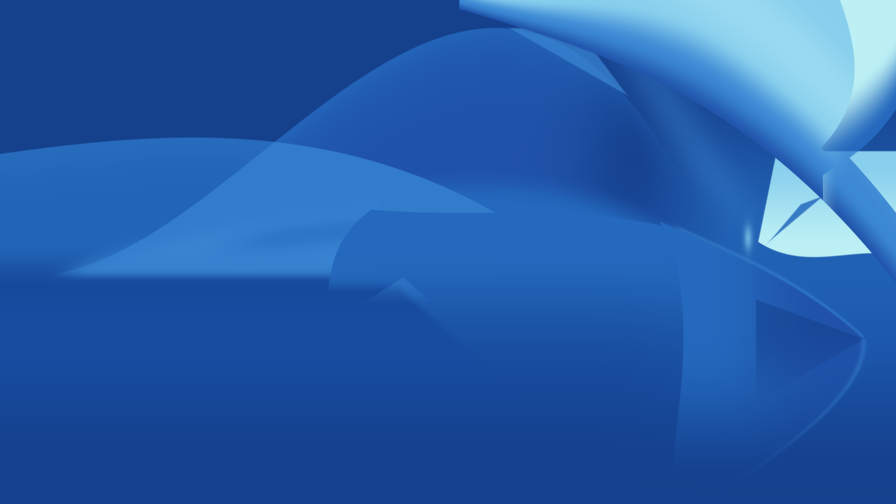
Give the GLSL for this background, as a Shadertoy shader.

```glsl
// Draws layered translucent blue waves with a glossy pale ribbon sweeping across the upper right.

const vec3 NAVY  = vec3(0.08, 0.25, 0.55);
const vec3 ROYAL = vec3(0.12, 0.32, 0.66);
const vec3 AZURE = vec3(0.14, 0.41, 0.74);
const vec3 SKY   = vec3(0.23, 0.53, 0.83);
const vec3 CYAN  = vec3(0.53, 0.81, 0.93);
const vec3 ICE   = vec3(0.74, 0.94, 0.96);

// Anti-aliased step: one where d is positive
float cover(float d) {
    float w = 9.0 / iResolution.y;
    return smoothstep(-w, w, d);
}

// Soft bump of the given width around zero
float glow(float d, float width) {
    return exp(-d * d / (width * width));
}

// Height at x of the cubic through four points
float curve(float x, vec2 a, vec2 b, vec2 c, vec2 d) {
    float ab = (b.y - a.y) / (b.x - a.x);
    float bc = (c.y - b.y) / (c.x - b.x);
    float cd = (d.y - c.y) / (d.x - c.x);
    float abc = (bc - ab) / (c.x - a.x);
    float bcd = (cd - bc) / (d.x - b.x);
    float abcd = (bcd - abc) / (d.x - a.x);
    return a.y + (x - a.x) * (ab + (x - b.x) * (abc + (x - c.x) * abcd));
}

// Signed distance to the line a-b, positive on its left
float side(vec2 p, vec2 a, vec2 b) {
    vec2 e = normalize(b - a);
    return e.x * (p.y - a.y) - e.y * (p.x - a.x);
}

// Coverage of a counter-clockwise triangle
float triangle(vec2 p, vec2 a, vec2 b, vec2 c) {
    return cover(min(side(p, a, b), min(side(p, b, c), side(p, c, a))));
}

// Base gradient, wave at the left and the broad dome
vec3 waves(vec2 p) {
    vec3 col = mix(NAVY, vec3(0.09, 0.30, 0.63), glow(p.y - 3.0, 1.5));
    col = mix(col, AZURE, 0.8 * smoothstep(10.5, 13.5, p.x) * glow(p.y - 4.6, 2.1));

    float wave = curve(p.x, vec2(0.0, 6.25), vec2(3.1, 6.54), vec2(6.25, 6.23), vec2(8.85, 5.2)) - p.y;
    float waveMask = cover(wave) * smoothstep(3.8, 4.7, p.y) * cover(8.85 - p.x);
    col = mix(col, mix(AZURE, SKY, 0.25 * glow(wave, 0.5)), 0.9 * waveMask);

    float dome = curve(p.x, vec2(0.94, 4.1), vec2(5.0, 6.54), vec2(9.17, 8.48), vec2(12.5, 5.2)) - p.y;
    float domeMask = cover(dome) * smoothstep(4.0, 4.3, p.y) * smoothstep(0.9, 1.1, p.x);
    vec3 inside = mix(ROYAL, AZURE, 0.8 * exp(-max(dome, 0.0) * 1.6));
    inside = mix(inside, NAVY, 0.85 * glow(length((p - vec2(11.3, 6.2)) * vec2(1.0, 0.6)), 1.0));
    float ridge = curve(p.x, vec2(5.0, 5.3), vec2(7.5, 5.65), vec2(9.8, 5.6), vec2(11.6, 5.0)) - p.y;
    inside = mix(inside, AZURE, smoothstep(-0.35, 0.35, ridge));
    inside = mix(inside, mix(AZURE, SKY, 0.65), waveMask);
    col = mix(col, inside, domeMask * (1.0 - smoothstep(11.6, 12.4, p.x)));

    // Pale streak with its tip at the left
    float crest = curve(p.x, vec2(0.94, 4.1), vec2(3.2, 4.75), vec2(5.0, 5.05), vec2(6.8, 5.25)) - p.y;
    float lens = smoothstep(-0.25, 0.25, crest) * smoothstep(3.95, 4.2, p.y);
    lens *= smoothstep(0.8, 1.6, p.x) * cover(6.8 - p.x);
    col = mix(col, SKY, 0.75 * lens);
    return mix(col, AZURE, 0.55 * lens * glow(crest - 0.3, 0.25) * smoothstep(3.5, 5.2, p.x));
}

// Rounded pod in the centre and the hull at its right
vec3 hull(vec3 col, vec2 p) {
    float top = curve(p.x, vec2(6.6, 5.26), vec2(8.85, 5.2), vec2(11.4, 5.05), vec2(12.1, 4.9)) - p.y;
    float left = p.x - curve(p.y, vec2(3.8, 5.85), vec2(4.3, 5.95), vec2(4.9, 6.25), vec2(5.25, 6.62));
    float right = curve(p.y, vec2(1.5, 12.1), vec2(2.7, 12.2), vec2(3.8, 12.15), vec2(4.9, 11.85)) - p.x;
    float fade = smoothstep(1.2, 4.6, p.y);
    float under = smoothstep(3.75, 4.0, p.y + 0.9 * max(p.x - 7.1, 0.0));
    col = mix(col, mix(NAVY, AZURE, fade), cover(min(top, left)) * cover(right) * under * fade);
    col = mix(col, SKY, 0.4 * triangle(p, vec2(6.5, 3.6), vec2(7.7, 3.6), vec2(7.2, 4.05)) * smoothstep(3.5, 4.0, p.y));

    float roof = curve(p.x, vec2(12.0, 4.95), vec2(13.5, 4.25), vec2(14.6, 3.6), vec2(15.42, 2.95)) - p.y;
    float keel = curve(p.y, vec2(0.0, 12.6), vec2(1.0, 14.0), vec2(1.7, 14.8), vec2(2.95, 15.42)) - p.x;
    float body = cover(min(roof, keel)) * cover(-right) * smoothstep(0.3, 3.2, p.y);
    col = mix(col, mix(AZURE, ROYAL, smoothstep(12.6, 14.8, p.x)), body);
    float blade = triangle(p, vec2(13.5, 1.8), vec2(15.42, 2.95), vec2(13.5, 3.65));
    col = mix(col, NAVY, 0.55 * blade * smoothstep(1.6, 3.2, p.y));
    float span = smoothstep(11.9, 12.2, p.x) * cover(15.42 - p.x);
    col = mix(col, SKY, 0.5 * span * glow(roof + 0.03, 0.035));
    return mix(col, SKY, 0.4 * glow(keel, 0.05) * smoothstep(0.0, 2.5, p.y) * cover(2.95 - p.y));
}

// Bright fin, side blade and glint below the ribbon
vec3 fins(vec3 col, vec2 p) {
    col = mix(col, SKY, 0.7 * triangle(p, vec2(9.1, 8.5), vec2(11.2, 7.3), vec2(10.3, 8.5)));
    col = mix(col, SKY, 0.35 * glow(side(p, vec2(11.7, 7.5), vec2(13.3, 5.0)), 0.4) * smoothstep(4.3, 6.0, p.y));
    float belly = p.y - curve(p.x, vec2(13.54, 4.68), vec2(14.1, 4.45), vec2(14.8, 4.42), vec2(15.6, 4.48));
    float fin = cover(min(belly, side(p, vec2(13.85, 6.2), vec2(13.54, 4.68))));
    col = mix(col, mix(ICE, CYAN, smoothstep(4.5, 6.2, p.y)), fin * cover(6.3 - p.y));
    float slash = triangle(p, vec2(13.75, 4.7), vec2(14.7, 5.5), vec2(14.3, 5.35));
    col = mix(col, AZURE, 0.85 * slash);
    return mix(col, CYAN, 0.7 * glow(length((p - vec2(13.36, 4.75)) * vec2(2.5, 0.8)), 0.18));
}

// Glossy ribbon: rolled lower rim, pale sheet and bright right fold
vec3 ribbon(vec3 col, vec2 p) {
    float rim = p.y - curve(p.x, vec2(8.23, 8.83), vec2(11.67, 7.58), vec2(13.7, 6.3), vec2(15.5, 4.56));
    float outer = p.y - curve(p.x, vec2(13.8, 5.0), vec2(14.9, 6.0), vec2(15.5, 6.45), vec2(16.0, 7.05));
    float fold = p.x - curve(p.y, vec2(6.4, 14.7), vec2(7.0, 15.1), vec2(8.0, 15.25), vec2(9.0, 15.0));
    float thick = mix(0.25, 1.0, smoothstep(8.2, 13.0, p.x));
    float t = rim / thick;
    vec3 sheet = mix(ROYAL, SKY, smoothstep(-0.1, 0.65, t));
    sheet = mix(sheet, CYAN, smoothstep(0.55, 1.5, t) * (1.0 - smoothstep(14.6, 15.2, p.x) * cover(6.4 - p.y)));
    sheet = mix(sheet, ICE, 0.35 * glow(rim - 2.2, 0.7));
    vec3 flap = mix(AZURE, ICE, smoothstep(0.1, 1.3, outer));
    sheet = mix(sheet, flap, cover(fold) * cover(p.y - 6.3) * cover(rim - 0.9));
    float roll = cover(1.25 - rim) * smoothstep(14.4, 15.0, p.x);
    float mask = cover(rim) * cover(p.x - 8.2) * max(cover(outer) * cover(p.y - 5.8), max(roll, cover(14.7 - p.x)));
    return mix(col, sheet, mask);
}

void mainImage(out vec4 fragColor, in vec2 fragCoord) {
    vec2 p = fragCoord / iResolution.xy * vec2(16.0, 9.0);
    fragColor = vec4(ribbon(fins(hull(waves(p), p), p), p), 1.0);
}
```
